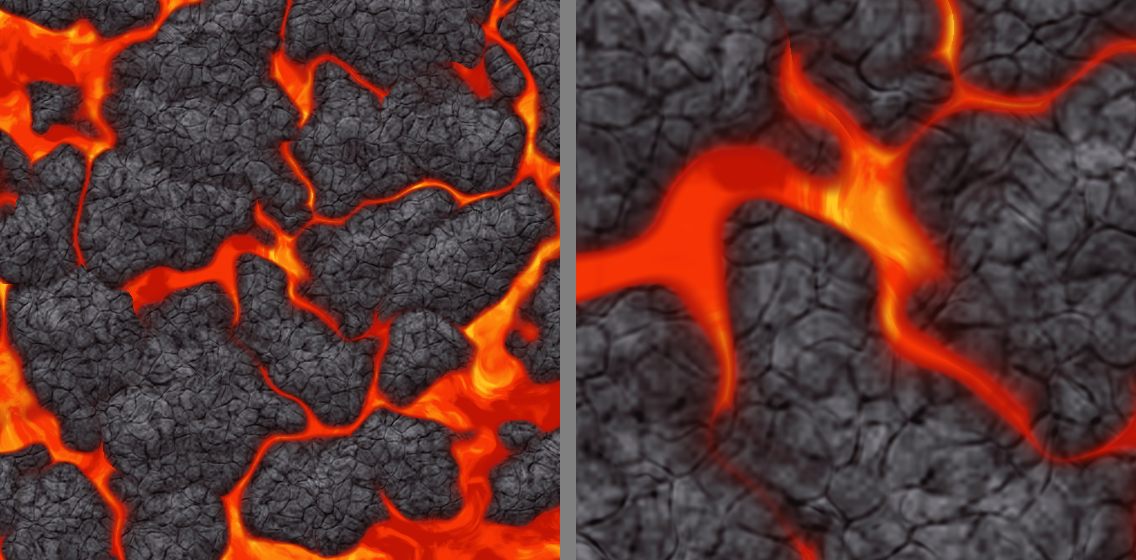
Left, the full canvas; right, a detail of the centre.
This texture is drawn by a Shadertoy shader. Its source:

```glsl
#define SLAB_CELLS 4.3
#define MERGE_SHARE 0.3
#define MERGE_DEPTH 0.13
#define PEBBLE_CELLS 7.0
#define PEBBLE_SHARE 0.35
#define ROUNDING 13.0
#define GAP_MIN 0.015
#define GAP_MAX 0.21
#define WARP 1.2
#define EDGE_SOFT 0.009
#define RIM_WIDTH 0.024

float hash(vec2 p) {
    return fract(sin(dot(p, vec2(127.1, 311.7))) * 43758.5453);
}

vec2 hash2(vec2 p) {
    return vec2(hash(p), hash(p + 57.3));
}

float noise(vec2 p) {
    vec2 i = floor(p), f = fract(p);
    f = f * f * (3.0 - 2.0 * f);
    return mix(mix(hash(i), hash(i + vec2(1, 0)), f.x),
               mix(hash(i + vec2(0, 1)), hash(i + vec2(1, 1)), f.x), f.y);
}

float fbm(vec2 p, int octaves) {
    float sum = 0.0, amp = 0.5, total = 0.0;
    for (int i = 0; i < octaves; i++) {
        sum += amp * noise(p);
        total += amp;
        amp *= 0.5;
        p = mat2(1.6, 1.2, -1.2, 1.6) * p + 11.7;
    }
    return sum / total;
}

// Rounded distance to the Voronoi cell border; some borders sink to shallow seams
float slabDistance(vec2 q) {
    vec2 base = floor(q), nearest = vec2(9.0), home = base;
    for (int j = -1; j <= 1; j++)
    for (int i = -1; i <= 1; i++) {
        vec2 cell = base + vec2(i, j);
        vec2 r = cell + 0.1 + 0.8 * hash2(cell) - q;
        if (dot(r, r) < dot(nearest, nearest)) {
            nearest = r;
            home = cell;
        }
    }
    float sum = 0.0;
    for (int j = -2; j <= 2; j++)
    for (int i = -2; i <= 2; i++) {
        if (i == 0 && j == 0) continue;
        vec2 cell = home + vec2(i, j);
        vec2 r = cell + 0.1 + 0.8 * hash2(cell) - q;
        float border = dot(0.5 * (nearest + r), normalize(r - nearest));
        border += MERGE_DEPTH * step(hash(home + cell + 3.7), MERGE_SHARE);
        sum += exp(-ROUNDING * border);
    }
    return -log(sum) / ROUNDING;
}

// Small loose stones, at most one per grid cell
float pebbleDistance(vec2 q) {
    vec2 cell = floor(q);
    if (hash(cell + 5.1) > PEBBLE_SHARE) return -1.0;
    vec2 center = 0.38 + 0.24 * hash2(cell + 21.0);
    float radius = 0.19 + 0.09 * hash(cell + 33.0);
    return radius - length((fract(q) - center) * vec2(0.95, 1.2));
}

// Positive inside rock, negative in lava, in slab cell units
float rockField(vec2 p) {
    vec2 warp = WARP * (vec2(fbm(p * 5.0, 3), fbm(p * 5.0 + 17.0, 3)) - 0.5);
    float gap = mix(GAP_MIN, GAP_MAX, smoothstep(0.35, 0.85, noise(p * 3.5 + 40.0)));
    float slab = slabDistance(p * SLAB_CELLS + warp) - gap;
    float pebble = pebbleDistance(p * PEBBLE_CELLS + warp) * SLAB_CELLS / PEBBLE_CELLS;
    return max(slab, pebble);
}

// Thin curving valley along the middle level of the noise
float crease(vec2 p) {
    p = mat2(0.8, 0.6, -0.6, 0.8) * p;
    return smoothstep(0.0, 0.2, abs(fbm(p, 2) - 0.5));
}

// Wrinkled surface height: warped facets, creases and grit
float crust(vec2 p) {
    vec2 w = p + 0.03 * (vec2(fbm(p * 24.0, 2), fbm(p * 24.0 + 31.0, 2)) - 0.5);
    vec2 q = w * 36.0, base = floor(q);
    float d1 = 9.0, d2 = 9.0;
    for (int j = -1; j <= 1; j++)
    for (int i = -1; i <= 1; i++) {
        vec2 cell = base + vec2(i, j);
        float d = length(cell + hash2(cell) - q);
        d2 = min(d2, max(d, d1));
        d1 = min(d1, d);
    }
    return 0.35 * smoothstep(0.0, 0.28, d2 - d1) + 0.3 * crease(w * 30.0)
         + 0.25 * crease(w * 62.0 + 9.0) + 0.35 * fbm(w * 120.0, 2);
}

vec3 rockColor(vec2 p, float h) {
    float slope = clamp(h - rockField(p + vec2(-0.003, 0.012)), -0.06, 0.06);
    float height = crust(p);
    float relief = height - crust(p + vec2(-0.001, 0.0025));
    float tone = 0.07 + 0.25 * height + 0.16 * relief + 0.14 * (noise(p * 250.0) - 0.5);
    tone *= mix(0.5, 1.0, smoothstep(0.0, 0.14, h)) * (1.0 + 4.0 * slope);
    tone = max(tone, 0.05);
    vec3 tint = mix(vec3(1.12, 0.9, 1.0), vec3(1.0, 0.98, 1.04), smoothstep(0.12, 0.28, tone));
    float glow = exp(-max(h, 0.0) / RIM_WIDTH) * (0.5 + noise(p * 25.0)) * (1.0 - 6.0 * slope);
    return tone * tint + vec3(0.4, 0.02, -0.02) * glow;
}

vec3 lavaColor(vec2 p, float h) {
    vec2 swirl = vec2(fbm(p * 9.0, 3), fbm(p * 9.0 + 23.0, 3));
    float heat = 0.5 + 1.3 * (fbm(p * 9.0 + 2.5 * swirl, 5) - 0.5);
    heat += 0.45 * (fbm(p * 38.0 + 6.0 * swirl, 4) - 0.5);
    heat += 0.12 * (0.45 - 2.0 * abs(noise(p * 24.0 + 5.0 * swirl) - 0.5));
    vec3 color = mix(vec3(0.76, 0.08, 0.01), vec3(0.96, 0.2, 0.02), smoothstep(0.25, 0.47, heat));
    color = mix(color, vec3(0.98, 0.5, 0.04), smoothstep(0.52, 0.74, heat));
    color = mix(color, vec3(1.0, 0.76, 0.12), smoothstep(0.74, 0.9, heat));
    return mix(color, vec3(0.67, 0.08, 0.04), 0.9 * smoothstep(-0.04, 0.0, h));
}

void mainImage(out vec4 fragColor, in vec2 fragCoord) {
    vec2 p = fragCoord / iResolution.y;
    float h = rockField(p);
    float rock = smoothstep(-EDGE_SOFT, EDGE_SOFT, h);
    fragColor = vec4(mix(lavaColor(p, h), rockColor(p, h), rock), 1.0);
}
```
